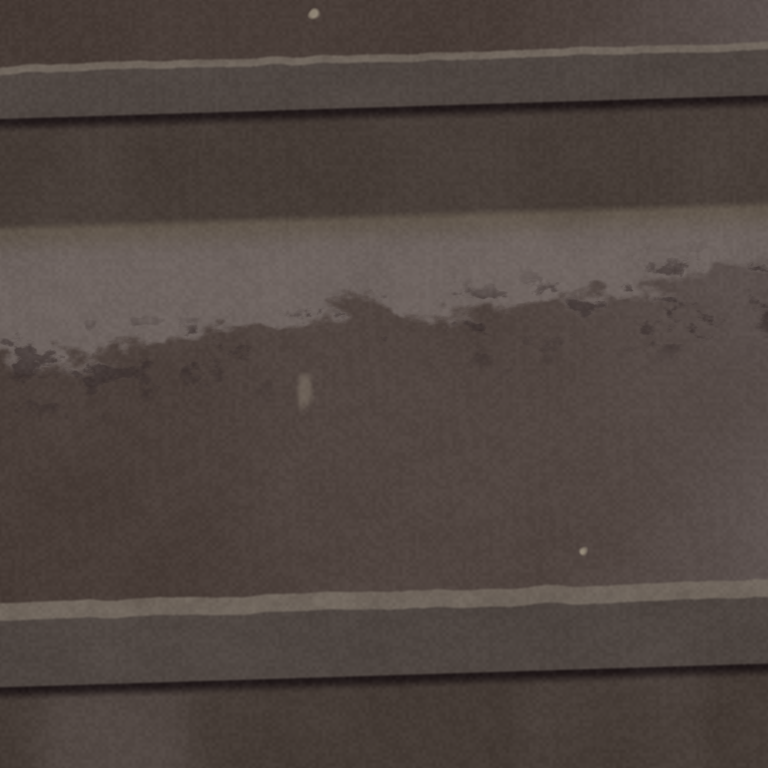
This texture is drawn by a Shadertoy shader. Its source:

```glsl
const vec3 TREAD = vec3(0.315, 0.270, 0.252);
const vec3 TREAD_DAMP = vec3(0.275, 0.230, 0.210);
const vec3 TREAD_DRY = vec3(0.365, 0.325, 0.315);
const vec3 RISER = vec3(0.270, 0.232, 0.210);
const vec3 RISER_STAIN = vec3(0.350, 0.310, 0.295);
const vec3 FACE = vec3(0.308, 0.275, 0.258);
const vec3 LIP = vec3(0.450, 0.412, 0.375);
const vec3 DUST = vec3(0.435, 0.395, 0.380);
const vec3 DUST_TOP = vec3(0.385, 0.345, 0.300);
const vec3 SHADOW = vec3(0.110, 0.080, 0.085);
const vec3 GRIME = vec3(0.235, 0.195, 0.190);
const vec3 PEBBLE = vec3(0.620, 0.580, 0.510);

const int STEPS = 2;
const float SLOPE = 0.031;        // rise of every edge across the canvas
const float FIRST_LIP = 0.203;
const float STEP_RISE = 0.706;
const float TREAD_DEPTH = 0.500;  // from lip to foot of the next riser
const vec2 LIP_WIDTH = vec2(0.023, 0.010);   // near, far
const vec2 FACE_HEIGHT = vec2(0.098, 0.064); // near, far
const vec2 DUST_DEPTH = vec2(0.180, 0.108);  // left, right
const float SOFT = 0.0025;
const float GRAIN = 0.035;

float hash(vec2 p) {
    return fract(sin(dot(p, vec2(127.1, 311.7))) * 43758.5453);
}

float noise(vec2 p) {
    vec2 i = floor(p), f = fract(p);
    f = f * f * (3.0 - 2.0 * f);
    return mix(mix(hash(i), hash(i + vec2(1, 0)), f.x),
               mix(hash(i + vec2(0, 1)), hash(i + vec2(1, 1)), f.x), f.y);
}

float fbm(vec2 p) {
    float sum = 0.0, amp = 0.5;
    for (int i = 0; i < 5; i++) {
        sum += amp * noise(p);
        p = p * 2.03 + 17.3;
        amp *= 0.5;
    }
    return sum;
}

float above(float d) {
    float s = max(SOFT, 0.75 / iResolution.y);
    return smoothstep(-s, s, d);
}

vec3 riserColor(vec2 p, float near) {
    float stain = smoothstep(0.35, 0.85, noise(vec2(p.x * 10.0, p.y * 3.0 + 4.0)));
    return mix(RISER, RISER_STAIN, stain * mix(0.15, 0.7, near));
}

vec3 treadColor(vec2 p, float lip) {
    float cloud = fbm(p * 4.0 + 2.0);
    float dry = smoothstep(0.65, 1.1, p.x + 0.3 * (cloud - 0.5));
    float damp = smoothstep(0.5, 0.0, p.x + 0.5 * (p.y - lip) + 0.4 * (cloud - 0.5));
    damp = max(damp, 0.8 * step(0.5, lip));
    return mix(mix(TREAD, TREAD_DAMP, damp), TREAD_DRY, dry);
}

// Pale dust gathered at the foot of a riser, with a ragged lower edge
vec3 addDust(vec3 col, vec2 p, float foot) {
    float below = foot - p.y;
    float ragged = fbm(p * vec2(9.0, 13.0)) - 0.48;
    float fine = fbm(p * vec2(32.0, 45.0) + 5.0) - 0.48;
    float d = mix(DUST_DEPTH.x, DUST_DEPTH.y, smoothstep(0.0, 0.85, p.x))
            - below + 0.12 * ragged + 0.06 * fine;
    float cover = smoothstep(-0.008, 0.012, d);
    float rim = exp(-pow(d / 0.045, 2.0));
    vec3 dust = mix(DUST_TOP, DUST, smoothstep(0.0, 0.045, below));
    dust *= 1.0 + 0.12 * ragged;
    col = mix(col, dust, cover * 0.95);
    // Dark flakes where the dust has worn through
    float flake = smoothstep(0.08, 0.22, fine + 0.25 * ragged);
    return mix(col, GRIME, flake * rim * 0.8);
}

vec3 addStep(vec3 col, vec2 p, int i) {
    float far = float(i) / float(STEPS - 1);
    float lip = FIRST_LIP + STEP_RISE * float(i);
    float width = mix(LIP_WIDTH.x, LIP_WIDTH.y, far);
    float base = lip - mix(FACE_HEIGHT.x, FACE_HEIGHT.y, far);
    float foot = lip + TREAD_DEPTH;
    float wobble = 0.007 * (fbm(vec2(p.x * 28.0, lip * 40.0)) - 0.48);

    // Soft shadow under the nosing, then the nosing face
    float under = base - p.y;
    col = mix(col, SHADOW, 0.9 * smoothstep(0.020, 0.003, under));
    vec3 face = FACE * (0.95 + 0.1 * fbm(p * vec2(7.0, 20.0)));
    col = mix(col, face, above(-under));

    // Tread and its dust
    vec3 tread = addDust(treadColor(p, lip), p, foot);
    col = mix(col, tread, above(p.y - lip));

    // Worn pale lip
    float edge = 0.5 * width - abs(p.y - lip - wobble);
    float wear = 0.65 + 0.5 * fbm(p * vec2(45.0, 60.0));
    col = mix(col, LIP, above(edge) * min(wear, 1.0));

    // Riser behind the tread
    return mix(col, riserColor(p, 0.0), smoothstep(-0.007, 0.007, p.y - foot));
}

void mainImage(out vec4 fragColor, in vec2 fragCoord) {
    vec2 uv = fragCoord / iResolution.xy;
    vec2 p = vec2(uv.x, uv.y - SLOPE * uv.x);
    vec3 col = riserColor(p, 1.0);
    for (int i = 0; i < STEPS; i++) col = addStep(col, p, i);

    // Loose specks: position, radius, strength
    vec4 specks[3] = vec4[3](vec4(0.758, 0.281, 0.008, 0.9),
                             vec4(0.409, 0.982, 0.008, 0.8),
                             vec4(0.397, 0.488, 0.015, 0.35));
    for (int i = 0; i < 3; i++) {
        vec2 q = (uv - specks[i].xy) * vec2(1.0, i == 2 ? 0.5 : 0.9);
        float r = length(q) + 0.006 * (noise(uv * 90.0) - 0.5);
        col = mix(col, PEBBLE, specks[i].w * smoothstep(specks[i].z, 0.4 * specks[i].z, r));
    }

    // Fine grain and broad mottling
    col += GRAIN * (noise(uv * 230.0) - 0.5) + 0.03 * (fbm(uv * 14.0) - 0.48);
    fragColor = vec4(col, 1.0);
}
```
